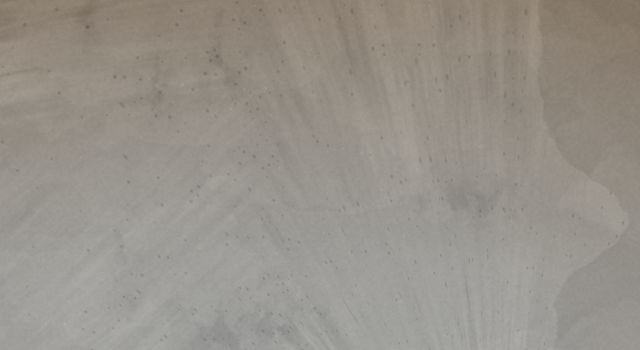
A Shadertoy shader for this texture:

```glsl
// Trowelled grey plaster wall with fanned streaks, lapped patches and pinholes
float hash(vec2 p) {
    vec3 q = fract(vec3(p.xyx) * 0.1031);
    q += dot(q, q.yzx + 33.33);
    return fract((q.x + q.y) * q.z);
}

float noise(vec2 p) {
    vec2 i = floor(p), f = fract(p);
    f = f * f * (3.0 - 2.0 * f);
    return mix(mix(hash(i), hash(i + vec2(1, 0)), f.x),
               mix(hash(i + vec2(0, 1)), hash(i + vec2(1, 1)), f.x), f.y);
}

float fbm(vec2 p) {
    float sum = 0.0, amp = 0.5;
    for (int i = 0; i < 5; i++) {
        sum += amp * noise(p);
        p = mat2(1.6, 1.2, -1.2, 1.6) * p + 7.3;
        amp *= 0.5;
    }
    return sum;
}

// Fine and broad scratches running along the y axis of p
float streaks(vec2 p) {
    return 0.5 * noise(p * vec2(38.0, 2.5)) + 0.3 * noise(p * vec2(95.0, 5.0) + 11.0)
         + 0.2 * noise(p * vec2(190.0, 14.0) + 29.0) - 0.5;
}

// Soft round stain, strongest at its centre
float spot(vec2 p, vec2 centre, vec2 size) {
    vec2 d = (p - centre) / size;
    return exp(-dot(d, d));
}

// One randomly placed elongated mark in each grid cell
float marks(vec2 p, float cells, float stretch, float width, float share) {
    vec2 grid = vec2(cells, cells / sqrt(stretch));
    vec2 id = floor(p * grid);
    vec2 jitter = 0.3 + 0.4 * vec2(hash(id + 3.1), hash(id + 17.7));
    vec2 d = (p - (id + jitter) / grid) / vec2(1.0, stretch);
    float size = width * (0.5 + hash(id + 41.0));
    float soft = 0.7 / iResolution.y;
    return step(1.0 - share, hash(id + 71.0)) * smoothstep(size + soft, size - soft, length(d));
}

void mainImage(out vec4 fragColor, in vec2 fragCoord) {
    vec2 p = fragCoord / iResolution.y;
    p.x += 0.5 * (1.829 - iResolution.x / iResolution.y);
    float soft = 1.5 / iResolution.y;
    float cloud = fbm(p * 3.0 + 4.0) - 0.48;
    float rough = fbm(p * 24.0) - 0.48;

    // Cool light below, warm shade above and to the right
    float warmth = 0.93 * pow(max(p.y, 0.0), 1.6) + 0.2 * smoothstep(1.25, 1.85, p.x);
    warmth += 0.12 * cloud + 0.07 * smoothstep(0.35, 0.0, p.x);
    vec3 col = mix(vec3(0.628, 0.628, 0.618), vec3(0.54, 0.49, 0.43), clamp(warmth, 0.0, 1.1));
    float tone = 0.05 * cloud;

    // Trowel sweeps: fan in the centre, flat at upper left, diagonal at lower left
    vec2 fromPivot = p - vec2(1.43, -0.62);
    vec2 fan = vec2(1.1 * atan(fromPivot.x, fromPivot.y), length(fromPivot));
    float fanEdge = 0.71 + 0.12 * (0.7 - p.y) + 0.1 * cloud + 0.06 * rough;
    float inFan = smoothstep(fanEdge - 0.06, fanEdge + 0.06, p.x) * smoothstep(1.65, 1.5, p.x);
    float upper = smoothstep(0.5, 0.68, p.y - 0.18 * p.x + 0.2 * cloud);
    vec2 flatSweep = vec2(p.y - 0.22 * p.x + 0.09 * p.x * p.x, p.x);
    vec2 diagonal = vec2(p.y - 0.9 * p.x, p.x + p.y) * 0.72;
    float left = mix(0.55 * streaks(diagonal), 1.1 * streaks(flatSweep * vec2(0.7, 1.0)), upper);
    float patchy = 0.4 + 1.3 * smoothstep(0.35, 0.65, fbm(p * 3.5 + 19.0));
    tone += 0.07 * patchy * mix(left, streaks(fan), inFan) * smoothstep(1.75, 1.5, p.x);

    // Thin coats that end in a crisp lip and fade out behind it
    for (int i = 0; i < 3; i++) {
        float k = float(i);
        float height = fbm(p * vec2(1.3, 1.8) + k * 5.7 + 2.0) + 0.035 * rough - 0.47;
        float coat = smoothstep(-soft, 2.0 * soft, height) * exp(-max(height, 0.0) * 11.0);
        tone += (k == 1.0 ? -0.016 : 0.014) * coat;
    }

    // Dark smooth coat on the right, notched by a pale lobe
    float lobe = exp(-pow(abs(p.y - 0.37) / 0.13, 2.6));
    float rim = 1.54 + 0.04 * smoothstep(0.7, 0.5, p.y) + 0.2 * lobe + 0.08 * cloud + 0.04 * rough;
    float depth = p.x - rim;
    float coat = smoothstep(-soft, 2.0 * soft, depth);
    tone -= coat * (0.022 + 0.012 * exp(-max(depth, 0.0) * 30.0));
    tone += 0.012 * (1.0 - coat) * exp(min(depth, 0.0) * 14.0);

    // Blotchy stains, broken up by mottling
    float stain = spot(p, vec2(0.45, 0.78), vec2(0.05, 0.13)) + spot(p, vec2(0.65, 0.84), vec2(0.07, 0.16))
                + spot(p, vec2(0.25, 0.94), vec2(0.03, 0.12)) + spot(p, vec2(1.36, 0.42), vec2(0.17, 0.07))
                + spot(p, vec2(0.7, 0.08), vec2(0.22, 0.11)) + spot(p, vec2(0.36, 0.2), vec2(0.04, 0.17));
    float mottle = smoothstep(0.42, 0.62, fbm(p * vec2(24.0, 19.0) + 31.0));
    tone -= stain * (0.012 + 0.045 * mottle);

    // Pinholes and drag marks, densest along the left rim of the fan
    float seam = exp(-pow((p.x - fanEdge - 0.02) / 0.06, 2.0));
    float open = 1.0 - 0.85 * coat;
    float pits = marks(fan, 55.0, 1.6, 0.0021, 0.07 + 0.25 * seam + 0.15 * min(stain, 1.0));
    pits += 0.8 * marks(fan + 3.7, 30.0, 3.0, 0.0022, 0.12 * inFan + 0.02);
    tone -= 0.075 * open * pits;
    tone -= 0.04 * open * inFan * marks(fan + 0.03 * cloud, 11.0, 14.0, 0.0032, 0.22);
    tone += 0.04 * open * marks(fan + 8.3, 48.0, 1.4, 0.0016, 0.04 + 0.12 * seam);

    // Fine mineral grain
    tone += 0.02 * (noise(p * 230.0) - 0.5) + 0.016 * (noise(p * 110.0 + 5.0) - 0.5);
    fragColor = vec4(clamp(col + tone * vec3(1.0, 1.0, 0.97), 0.0, 1.0), 1.0);
}
```
